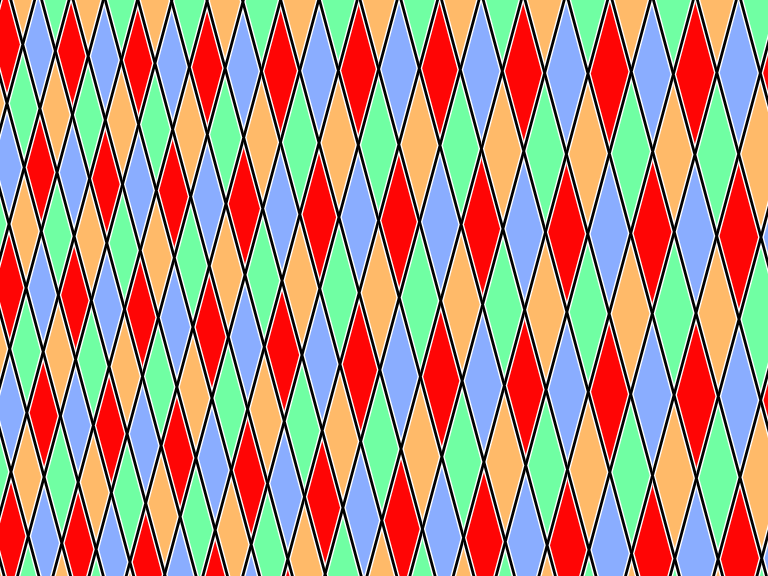
Reproduce this pattern procedurally as a Shadertoy shader.

```glsl
// Harlequin lattice: two families of steep straight lines cut the canvas into
// diamonds in four colours, chosen by strip parity. Strips crowd together toward
// the left and vary slightly in width; each line is black with a white rim.

const float LEAN = 0.268;            // sideways run per unit of height (75 degrees)
const float INK_HALF_WIDTH = 0.0024; // black core, in canvas heights
const float RIM_HALF_WIDTH = 0.0048; // core plus white rim
const float JITTER = 0.025;          // irregularity, in strips

// Spacing of a family: base density, extra strips, crowding centre, crowding reach
const vec4 FALLING_SPACING = vec4(13.306, 2.186, 0.009, 0.408);
const vec4 RISING_SPACING = vec4(13.133, 1.650, 0.156, 0.434);
const float FALLING_PHASE = 0.715;
const float RISING_PHASE = 0.565;

const vec3 RED = vec3(1.00, 0.02, 0.02);
const vec3 GREEN = vec3(0.44, 1.00, 0.64);
const vec3 ORANGE = vec3(1.00, 0.73, 0.41);
const vec3 BLUE = vec3(0.54, 0.68, 1.00);
const vec3 RIM = vec3(1.0);
const vec3 INK = vec3(0.0);

float hash(float n) {
    return fract(sin(n * 12.9898) * 43758.5453);
}

// Smooth value noise in -1..1
float noise(float x) {
    float cell = floor(x);
    return 2.0 * mix(hash(cell), hash(cell + 1.0), smoothstep(0.0, 1.0, x - cell)) - 1.0;
}

// Continuous strip number; lines lie where it is whole
float stripIndex(float s, vec4 spacing, float phase) {
    float index = phase + spacing.x * s + spacing.y * tanh((s - spacing.z) / spacing.w);
    return index + JITTER * noise(index + 31.0 * phase);
}

// Returns the strip number and the distance to the nearest line
vec2 lineFamily(float s, vec4 spacing, float phase) {
    const float STEP = 0.002;
    float index = stripIndex(s, spacing, phase);
    float density = (stripIndex(s + STEP, spacing, phase)
                   - stripIndex(s - STEP, spacing, phase)) / (2.0 * STEP);
    float across = abs(index - round(index)) / density;
    return vec2(floor(index), across * inversesqrt(1.0 + LEAN * LEAN));
}

// Antialiased coverage of a band around a line
float band(float dist, float halfWidth, float pixel) {
    return clamp(0.5 + (halfWidth - dist) / pixel, 0.0, 1.0);
}

void mainImage(out vec4 fragColor, in vec2 fragCoord) {
    vec2 p = fragCoord / iResolution.y;
    float pixel = 1.0 / iResolution.y;
    float run = LEAN * (1.0 - p.y);

    vec2 falling = lineFamily(p.x - run, FALLING_SPACING, FALLING_PHASE);
    vec2 rising = lineFamily(p.x + run, RISING_SPACING, RISING_PHASE);

    // Diamond fill from the parity of both strips
    vec2 parity = mod(vec2(falling.x, rising.x), 2.0);
    vec3 color = mix(mix(RED, GREEN, parity.y), mix(ORANGE, BLUE, parity.y), parity.x);

    // Rim first, then the ink on top so it stays unbroken at crossings
    float dist = min(falling.y, rising.y);
    color = mix(color, RIM, band(dist, RIM_HALF_WIDTH, pixel));
    color = mix(color, INK, band(dist, INK_HALF_WIDTH, pixel));

    fragColor = vec4(color, 1.0);
}
```
